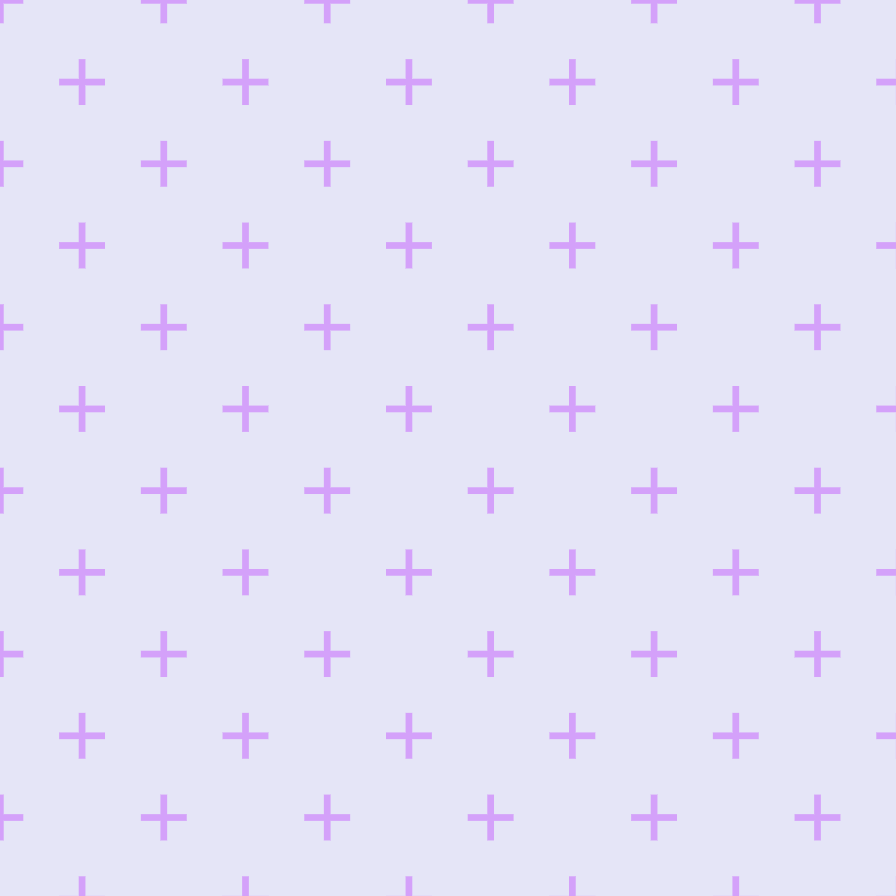
Give the GLSL for this pattern, as a WebGL 2 fragment shader.

```glsl
#version 300 es
precision highp float;
// Small lilac plus signs on a pale lavender ground, in staggered rows.
// Two square lattices, offset by half a period, each repeat one plus;
// the plus is the union of two thin boxes given by distance functions.

#define PERIOD 0.1824
#define ARM_LENGTH 0.0256
#define BAR_WIDTH 0.0075
#define ORIGIN vec2(0.0004, 0.9996)
#define GROUND_COLOR vec3(0.898, 0.898, 0.969)
#define PLUS_COLOR vec3(0.830, 0.630, 0.980)

uniform vec2 u_resolution;
out vec4 fragColor;

float boxDistance(vec2 p, vec2 halfSize) {
    vec2 d = abs(p) - halfSize;
    return length(max(d, 0.0)) + min(max(d.x, d.y), 0.0);
}

float plusDistance(vec2 p) {
    vec2 bar = vec2(ARM_LENGTH, 0.5 * BAR_WIDTH);
    return min(boxDistance(p, bar), boxDistance(p, bar.yx));
}

// Offset from the nearest point of a square lattice
vec2 latticeOffset(vec2 p) {
    return (fract(p / PERIOD + 0.5) - 0.5) * PERIOD;
}

void main() {
    float pixel = 1.0 / min(u_resolution.x, u_resolution.y);
    vec2 p = gl_FragCoord.xy * pixel - ORIGIN;

    // Main lattice joined with its half-period shift
    float d = min(plusDistance(latticeOffset(p)),
                  plusDistance(latticeOffset(p + 0.5 * PERIOD)));

    // One-pixel edge coverage
    float coverage = clamp(0.5 - d / pixel, 0.0, 1.0);
    fragColor = vec4(mix(GROUND_COLOR, PLUS_COLOR, coverage), 1.0);
}
```
